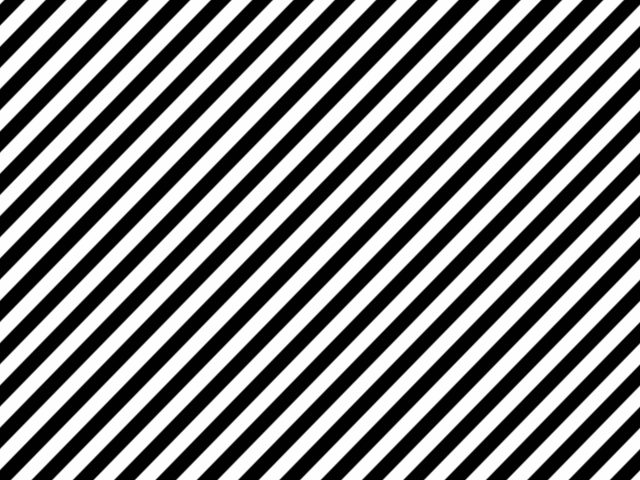
A Shadertoy shader for this pattern:

```glsl
// Signed distance to the nearest stripe edge, positive inside white, in canvas heights
float stripeDistance(vec2 p) {
    vec2 across = vec2(1.0, 0.976);
    float period = 0.08606;
    float phase = fract((dot(p, across) - 0.0521) / period);
    // White fills the first half of each period
    return (0.25 - abs(phase - 0.25 - step(0.75, phase))) * period / length(across);
}

void mainImage(out vec4 fragColor, in vec2 fragCoord) {
    // Top-left origin, one unit per canvas height
    vec2 p = vec2(fragCoord.x, iResolution.y - fragCoord.y) / iResolution.y;

    // Slightly soft edges, never sharper than one pixel
    float softness = max(0.0024, 0.9 / iResolution.y);
    float white = smoothstep(-softness, softness, stripeDistance(p));

    fragColor = vec4(vec3(mix(0.004, 0.996, white)), 1.0);
}
```
